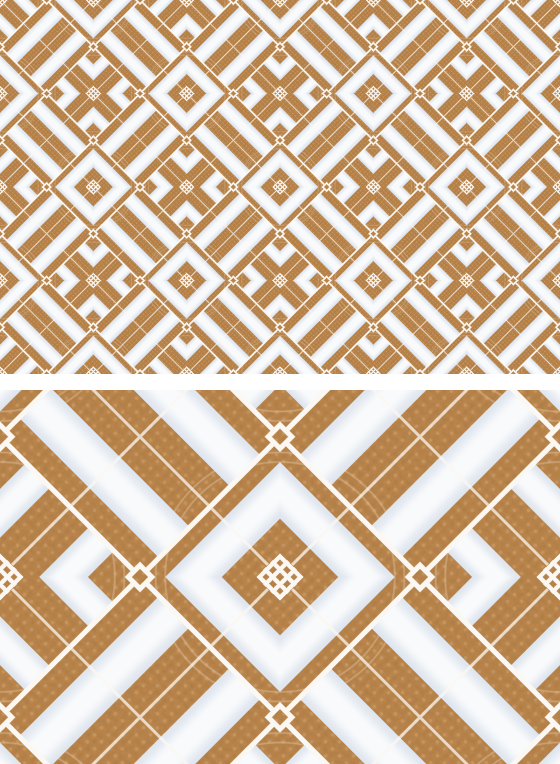
Top, the full canvas; bottom, a detail of the centre.
Give the GLSL for this pattern, as a WebGL 1 fragment shader.

```glsl
precision highp float;
// Woven lattice of tan and white diamonds, bar panels and crosses, tied by small knots.
// Diagonal axes turn the layout into a unit square grid; folding mirrors each
// quarter, and the sort of cell decides which distance drives the tan bands.

uniform vec2 u_resolution;

#define REPEATS vec2(3.0, 2.0)
#define TAN vec3(0.715, 0.512, 0.290)
#define TAN_PALE vec3(0.86, 0.74, 0.60)
#define SILVER vec3(0.875, 0.900, 0.935)
#define WHITE vec3(0.975, 0.980, 0.985)
#define THREAD vec3(0.985, 0.970, 0.950)
#define LINE_WIDTH 0.0065
#define THIN_WIDTH 0.0038
#define KNOT_SIZE 0.021
#define WEAVE_COUNT 40.0
#define GRAIN 0.10

const float TAU = 6.2831853;

vec2 gradientAt(vec2 cell) {
  float a = TAU * fract(sin(dot(cell, vec2(127.1, 311.7))) * 4375.85);
  return vec2(cos(a), sin(a));
}

float gradientNoise(vec2 p) {
  vec2 i = floor(p), f = fract(p);
  vec2 s = f * f * f * (f * (f * 6.0 - 15.0) + 10.0);
  float a = dot(gradientAt(i), f);
  float b = dot(gradientAt(i + vec2(1.0, 0.0)), f - vec2(1.0, 0.0));
  float c = dot(gradientAt(i + vec2(0.0, 1.0)), f - vec2(0.0, 1.0));
  float d = dot(gradientAt(i + 1.0), f - 1.0);
  return mix(mix(a, b, s.x), mix(c, d, s.x), s.y);
}

// Coverage of everything closer than w, softened by one pixel.
float within(float d, float w, float px) {
  return 1.0 - smoothstep(w - px, w + px, d);
}

float maxOf(vec2 v) { return max(v.x, v.y); }
float minOf(vec2 v) { return min(v.x, v.y); }

void main() {
  vec2 tile = gl_FragCoord.xy / u_resolution * REPEATS - vec2(0.0, 0.5);
  float px = maxOf(REPEATS / u_resolution);

  // Mirrored diagonal coordinates: 0 at diamond centres, 0.5 at cross centres.
  vec2 diagonal = vec2(tile.x + tile.y, tile.x - tile.y);
  vec2 folded = abs(fract(diagonal + 0.5) - 0.5);
  vec2 fromAxis = min(folded, 0.5 - folded);
  vec2 fromEdge = abs(folded - 0.25);
  vec2 outer = step(0.25, folded);
  bool isDiamond = outer.x + outer.y < 0.5;
  bool isCross = outer.x + outer.y > 1.5;

  // Band profile: tan inside x, white between x and y, tan beyond y.
  float level = outer.x > 0.5 ? fromAxis.y : fromAxis.x;
  vec2 band = vec2(0.072, 0.182);
  if (isDiamond) {
    level = maxOf(fromAxis);
    band = vec2(0.104, 0.205);
  } else if (isCross) {
    level = minOf(fromAxis);
    band = vec2(0.070, 0.157);
  }
  float middle = 0.5 * (band.x + band.y);
  float halfBand = 0.5 * (band.y - band.x);
  float offBand = abs(level - middle);

  // Satin white, brightest along the middle of each band.
  vec3 color = mix(WHITE, SILVER, smoothstep(0.25, 1.0, offBand / halfBand));

  // Fine weave and fleck on the tan.
  vec2 ripple = sin(TAU * WEAVE_COUNT * tile);
  float weave = 0.5 + 0.5 * ripple.x * ripple.y;
  float fleck = gradientNoise(folded * 90.0);
  vec3 cloth = TAN * (1.0 + GRAIN * (0.5 * fleck + 0.5 * weave - 0.25));
  cloth = mix(cloth, TAN_PALE, 0.28 * smoothstep(0.72, 1.0, weave));

  // Faint stitched arcs around diamonds and crosses.
  vec2 nearest = isCross ? 0.5 - folded : folded;
  float radius = length(nearest) * 0.7071;
  float arc = within(abs(radius - 0.205), 0.0015, px);
  arc = max(arc, within(abs(radius - 0.222), 0.0015, px));
  cloth = mix(cloth, TAN_PALE, 0.55 * arc);
  color = mix(cloth, color, within(offBand, halfBand, px));

  // Threads along the cell borders and, thinner, along the cell axes.
  float border = within(minOf(fromEdge), LINE_WIDTH, px);
  float axis = within(minOf(fromAxis), THIN_WIDTH, px);
  float thread = max(border, 0.75 * axis);

  // Open square knots where borders cross.
  float corner = maxOf(fromEdge);
  thread *= 1.0 - within(corner, KNOT_SIZE, px);
  thread = max(thread, within(abs(corner - KNOT_SIZE), LINE_WIDTH, px));

  // Latticed knots at diamond and cross centres.
  if (isDiamond || isCross) {
    float size = KNOT_SIZE * 1.75;
    float reach = maxOf(fromAxis);
    float grid = minOf(abs(fromAxis - size * 0.36));
    float knot = within(grid, LINE_WIDTH * 0.85, px);
    knot = max(knot, within(abs(reach - size), LINE_WIDTH * 0.85, px));
    thread = mix(thread, knot, within(reach, size + LINE_WIDTH, px));
  }

  gl_FragColor = vec4(mix(color, THREAD, thread), 1.0);
}
```
